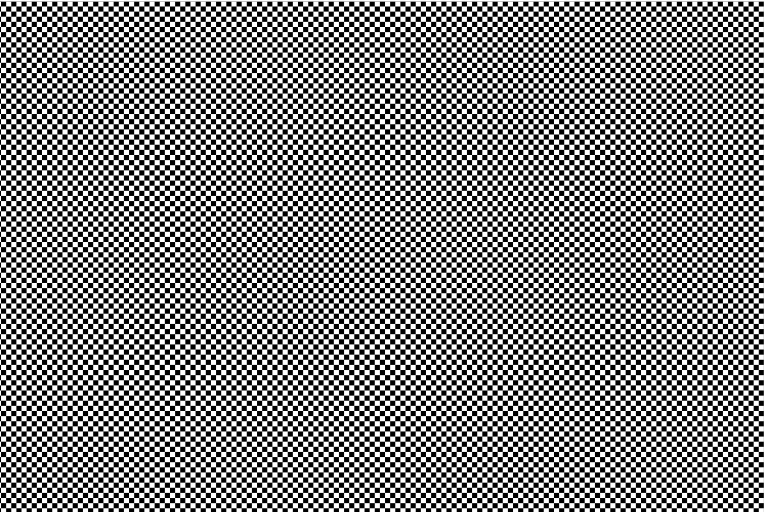
This pattern is drawn by a WebGL 1 fragment shader. Its source:

```glsl
precision highp float;

uniform vec2 u_resolution;

#define CELLS_ACROSS 150.0
#define LAST_COLUMN 149.0
#define GRID_OFFSET vec2(0.2, 0.27)
#define INK vec3(0.0)
#define PAPER vec3(1.0)

// Integral of a square wave that is +1 on even cells and -1 on odd cells
vec2 squareWaveIntegral(vec2 p) {
  return 1.0 - abs(mod(p, 2.0) - 1.0);
}

// Square wave averaged over a box of the given width
vec2 smoothSquareWave(vec2 p, float width) {
  vec2 halfBox = vec2(0.5 * width);
  return (squareWaveIntegral(p + halfBox) - squareWaveIntegral(p - halfBox)) / width;
}

// Share of a box that lies on the positive side of an edge
float edgeCoverage(float distanceInside, float width) {
  return clamp(distanceInside / width + 0.5, 0.0, 1.0);
}

void main() {
  // Grid coordinates in cells, measured from the top left corner
  float pixelWidth = CELLS_ACROSS / u_resolution.x;
  vec2 fromTopLeft = vec2(gl_FragCoord.x, u_resolution.y - gl_FragCoord.y);
  vec2 grid = fromTopLeft * pixelWidth - GRID_OFFSET;

  // The product of the two waves gives the checkerboard
  vec2 wave = smoothSquareWave(grid, pixelWidth);
  float inkCoverage = 0.5 + 0.5 * wave.x * wave.y;

  // Plain paper margins along the right and top edges
  inkCoverage *= edgeCoverage(LAST_COLUMN - grid.x, pixelWidth);
  inkCoverage *= edgeCoverage(grid.y, pixelWidth);

  gl_FragColor = vec4(mix(PAPER, INK, inkCoverage), 1.0);
}
```
